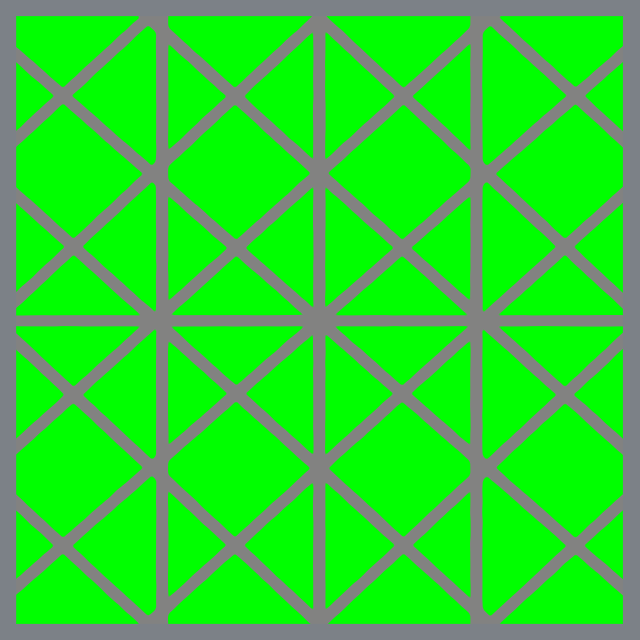
Write a WebGL 2 fragment shader that draws this pattern.

```glsl
#version 300 es
precision highp float;
// Green panel crossed by a mirrored lattice of grey bars and diagonals inside a slate frame.

#define CENTRE vec2(0.4989, 0.4988)     // axes of the mirror symmetry
#define FRAME_CENTRE vec2(0.4993, 0.5)
#define FRAME_HALF vec2(0.4740, 0.4748) // half size of the panel
#define BAR_SPACING 0.2455              // between upright bars
#define BAR_HALF vec2(0.0095, 0.0087)   // half width: upright, level
#define DIAGONAL_HALF 0.0093
#define CORNER_BLEND 0.004              // softness where strips meet
#define EDGE_WOBBLE 0.0005
#define GREEN vec3(0.0, 1.0, 0.0)
#define BAR_GREY vec3(0.51, 0.51, 0.505)
#define FRAME_GREY vec3(0.485, 0.505, 0.53)

uniform vec2 u_resolution;
out vec4 fragColor;

// Diagonals of one quadrant: height at the mirror axis, slope
const vec2 DIAGONALS[6] = vec2[6](
    vec2(-0.2300, 0.900), vec2(0.0, 0.878), vec2(0.2305, 0.912),
    vec2(0.2305, -0.900), vec2(0.4735, -0.932), vec2(0.7200, -0.920));

float hash(vec2 cell) {
    return fract(sin(dot(cell, vec2(127.1, 311.7))) * 43758.5);
}

float valueNoise(vec2 p) {
    vec2 cell = floor(p), f = fract(p);
    f = f * f * (3.0 - 2.0 * f);
    return mix(mix(hash(cell), hash(cell + vec2(1.0, 0.0)), f.x),
               mix(hash(cell + vec2(0.0, 1.0)), hash(cell + 1.0), f.x), f.y);
}

float smoothMin(float a, float b) {
    float h = max(CORNER_BLEND - abs(a - b), 0.0) / CORNER_BLEND;
    return min(a, b) - 0.25 * h * h * CORNER_BLEND;
}

// Signed distance to the joined strips, negative inside
float latticeDistance(vec2 quadrant) {
    float upright = abs(quadrant.x - BAR_SPACING * round(quadrant.x / BAR_SPACING));
    float d = smoothMin(upright - BAR_HALF.x, quadrant.y - BAR_HALF.y);
    for (int i = 0; i < 6; i++) {
        vec2 strip = DIAGONALS[i];
        float offset = quadrant.y - strip.x - strip.y * quadrant.x;
        float across = abs(offset) * inversesqrt(1.0 + strip.y * strip.y);
        d = smoothMin(d, across - DIAGONAL_HALF);
    }
    return d;
}

float coverage(float d, float pixel) {
    return clamp(0.5 - d / pixel, 0.0, 1.0);
}

void main() {
    vec2 uv = gl_FragCoord.xy / u_resolution;
    float pixel = 1.0 / min(u_resolution.x, u_resolution.y);

    // Lattice, folded into one quadrant
    float lattice = latticeDistance(abs(uv - CENTRE));
    lattice += EDGE_WOBBLE * (2.0 * valueNoise(uv * 60.0) - 1.0);
    vec3 colour = mix(GREEN, BAR_GREY, coverage(lattice, pixel));

    // Surrounding frame
    vec2 edge = abs(uv - FRAME_CENTRE) - FRAME_HALF;
    float panel = max(edge.x, edge.y);
    colour = mix(FRAME_GREY, colour, coverage(panel, pixel));

    fragColor = vec4(colour, 1.0);
}
```
